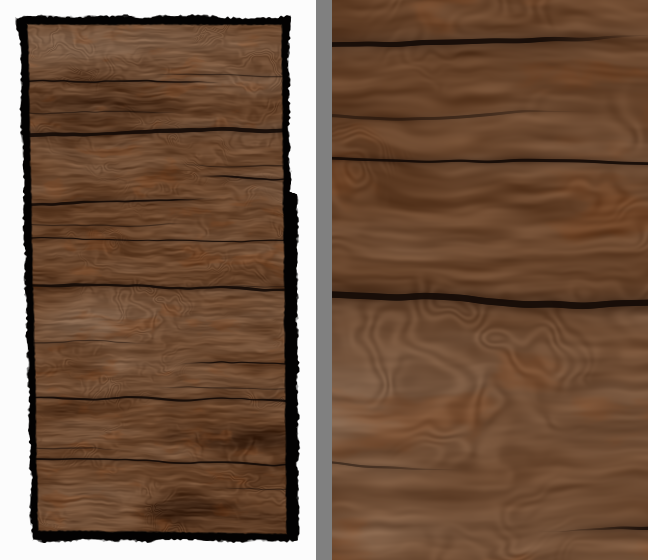
Left, the full canvas; right, a detail of the centre.
Write a WebGL 1 fragment shader that draws this texture.

```glsl
precision highp float;
// Tall panel of weathered brown boards with swirling grain in a rough black frame.
uniform vec2 u_resolution;

const vec3 PAPER = vec3(0.99);
const vec3 INK = vec3(0.012, 0.008, 0.006);
const vec3 WOOD = vec3(0.40, 0.26, 0.16);
const vec3 PALE = vec3(0.49, 0.37, 0.28);
const vec3 DARK = vec3(0.22, 0.125, 0.065);
const vec3 RUST = vec3(0.50, 0.27, 0.12);
const vec3 CRACK = vec3(0.07, 0.035, 0.02);
const float ASPECT = 0.5625;
const float FRAY = 0.006;          // roughness of the outer frame
const float SWIRL_LINES = 34.0;    // density of brush curls
const int FINE_CRACKS = 9;

// Seams: height at left, height at right, half width, reach.
// Positive reach runs from the left side, negative from that point to the right.
const vec4 SEAM_A = vec4(0.146, 0.145, 0.0013, 0.74);
const vec4 SEAM_B = vec4(0.243, 0.229, 0.0031, 1.2);
const vec4 SEAM_C = vec4(0.310, 0.319, 0.0017, -0.58);
const vec4 SEAM_D = vec4(0.363, 0.354, 0.0019, 0.70);
const vec4 SEAM_E = vec4(0.425, 0.432, 0.0009, 1.2);
const vec4 SEAM_F = vec4(0.507, 0.517, 0.0023, 1.2);
const vec4 SEAM_G = vec4(0.642, 0.653, 0.0011, -0.53);
const vec4 SEAM_H = vec4(0.707, 0.718, 0.0015, 1.2);
const vec4 SEAM_I = vec4(0.816, 0.829, 0.0014, 1.2);

float hash(vec2 p) {
  vec3 a = fract(p.xyx * 0.1031);
  a += dot(a, a.yzx + 33.33);
  return fract((a.x + a.y) * a.z);
}

float noise(vec2 p) {
  vec2 i = floor(p), f = fract(p);
  f = f * f * (3.0 - 2.0 * f);
  return mix(mix(hash(i), hash(i + vec2(1.0, 0.0)), f.x),
             mix(hash(i + vec2(0.0, 1.0)), hash(i + 1.0), f.x), f.y);
}

float fbm(vec2 p) {
  float sum = 0.0, amp = 0.53;
  for (int i = 0; i < 4; i++) {
    sum += amp * noise(p);
    p = p * 2.03 + 17.3;
    amp *= 0.5;
  }
  return sum;
}

// Signed depth inside a box; sides = left, right, top, bottom.
float boxDepth(vec2 uv, vec4 sides) {
  vec2 d = min(uv - sides.xz, sides.yw - uv);
  return min(d.x * ASPECT, d.y);
}

float blotch(vec2 uv, vec2 centre, vec2 radius) {
  vec2 d = (uv - centre) / radius;
  return exp(-dot(d, d));
}

// Darkness of one wavering, tapered seam with a soft shadow.
float seam(vec2 uv, vec4 s, float px) {
  float wobble = (noise(vec2(uv.x * 7.0, s.x * 300.0)) - 0.5) * 0.008
               + (noise(vec2(uv.x * 30.0, s.x * 170.0)) - 0.5) * 0.0018;
  float d = abs(uv.y - mix(s.x, s.y, uv.x) - wobble);
  float fade = smoothstep(0.0, 0.16, s.w > 0.0 ? s.w - uv.x : uv.x + s.w);
  float width = s.z * fade * (0.65 + 0.7 * noise(vec2(uv.x * 9.0, s.y * 90.0)));
  float line = 1.0 - smoothstep(width - px * 0.6, width + px, d);
  return fade * max(line * 0.92, 0.42 * exp(-d / (s.z * 2.2)));
}

vec3 boards(vec2 uv, vec2 q, float px) {
  // Grain: long streaks bent by a slow warp
  vec2 warp = vec2(fbm(q * 9.0), fbm(q * 11.0 + 40.0)) - 0.5;
  vec2 g = q + warp * vec2(0.05, 0.022);
  float broad = fbm(g * vec2(6.0, 26.0));
  float streak = noise(g * vec2(22.0, 210.0)) - 0.5;
  float fine = noise(g * vec2(45.0, 340.0) + 9.0) - 0.5;

  // Curls: contour lines gathered in patches
  float curlArea = smoothstep(0.43, 0.64, fbm(q * vec2(11.0, 17.0) + 70.0));
  float curl = sin(SWIRL_LINES * noise(q * vec2(25.0, 36.0) + warp * 5.0));
  float relief = mix(streak * 0.13 + fine * 0.07, curl * 0.032 + fine * 0.04, curlArea);

  // Worn and stained areas
  float pale = blotch(uv, vec2(0.28, 0.09), vec2(0.28, 0.07))
             + 0.6 * blotch(uv, vec2(0.72, 0.13), vec2(0.25, 0.06))
             + blotch(uv, vec2(0.30, 0.585), vec2(0.17, 0.045))
             + blotch(uv, vec2(0.36, 0.655), vec2(0.08, 0.014));
  float stain = blotch(uv, vec2(0.27, 0.195), vec2(0.23, 0.025))
              + blotch(uv, vec2(0.75, 0.79), vec2(0.22, 0.018))
              + blotch(uv, vec2(0.20, 0.885), vec2(0.12, 0.022))
              + blotch(uv, vec2(0.57, 0.905), vec2(0.15, 0.03));
  vec3 col = mix(WOOD, PALE, clamp((broad - 0.42) * 1.5 + pale * 0.65, 0.0, 1.0));
  col = mix(col, DARK, clamp((0.45 - broad) * 1.5 + stain * (1.2 - broad), 0.0, 0.85));
  col = mix(col, RUST, 0.3 * smoothstep(0.58, 0.8, fbm(g * vec2(20.0, 45.0) + 5.0)));
  col += relief * vec3(1.0, 0.88, 0.76);

  // Short hairline cracks scattered over the height
  float dark = 0.0;
  for (int i = 0; i < FINE_CRACKS; i++) {
    float k = float(i);
    float y = 0.09 + 0.095 * (k + 0.6 * hash(vec2(k, 3.0)));
    float reach = 0.4 + 0.25 * hash(vec2(k, 8.0));
    float side = mod(k, 2.0) < 0.5 ? -1.0 : 1.0;
    dark = max(dark, 0.6 * seam(uv, vec4(y, y + 0.004, 0.0008, side * reach), px));
  }
  dark = max(dark, max(seam(uv, SEAM_A, px), seam(uv, SEAM_B, px)));
  dark = max(dark, max(seam(uv, SEAM_C, px), seam(uv, SEAM_D, px)));
  dark = max(dark, max(seam(uv, SEAM_E, px), seam(uv, SEAM_F, px)));
  dark = max(dark, max(seam(uv, SEAM_G, px), seam(uv, SEAM_H, px)));
  return mix(col, CRACK, max(dark, seam(uv, SEAM_I, px)));
}

void main() {
  vec2 uv = gl_FragCoord.xy / u_resolution;
  uv.y = 1.0 - uv.y;
  vec2 q = uv * vec2(ASPECT, 1.0);
  float px = 1.0 / u_resolution.y;

  // Leaning frame with a corner nub and a step on the right
  float nub = 0.013 * (1.0 - smoothstep(0.04, 0.06, uv.y));
  float ledge = 0.022 * smoothstep(0.341, 0.348, uv.y);
  vec4 outer = vec4(0.060 + 0.042 * uv.y - nub, 0.915 + 0.008 * uv.y + ledge, 0.030, 0.966);
  vec4 inner = vec4(0.086 + 0.036 * uv.y, 0.891 + 0.017 * uv.y, 0.044, 0.947 + 0.007 * uv.x);
  float rough = (noise(q * 35.0) - 0.5) * FRAY + (noise(q * 190.0) - 0.5) * FRAY * 0.7;
  float frame = smoothstep(-px, px, boxDepth(uv, outer) + rough);
  float wood = smoothstep(-px, px * 1.5, boxDepth(uv, inner) + rough * 0.35);

  vec3 col = mix(PAPER, INK, frame);
  gl_FragColor = vec4(mix(col, boards(uv, q, px), wood), 1.0);
}
```
